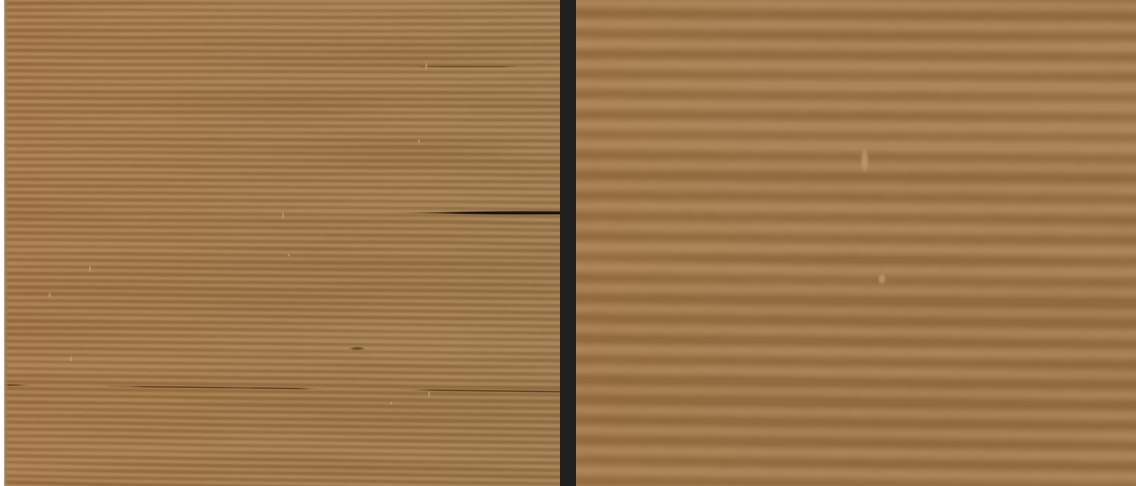
Left, the full canvas; right, a detail of the centre.
This texture is drawn by a Shadertoy shader. Its source:

```glsl
float hash(vec2 p) {
    vec3 q = fract(vec3(p.xyx) * 0.1031);
    q += dot(q, q.yzx + 33.33);
    return fract((q.x + q.y) * q.z);
}

float noise(vec2 p) {
    vec2 i = floor(p), f = fract(p);
    f = f * f * (3.0 - 2.0 * f);
    return mix(mix(hash(i), hash(i + vec2(1, 0)), f.x),
               mix(hash(i + vec2(0, 1)), hash(i + vec2(1, 1)), f.x), f.y);
}

// Soft horizontal line at distance d with the given half width
float lineMask(float d, float halfWidth, float soft) {
    return 1.0 - smoothstep(halfWidth - soft, halfWidth + soft, abs(d));
}

void mainImage(out vec4 fragColor, in vec2 fragCoord) {
    vec2 uv = fragCoord / iResolution.xy;
    vec2 pixel = 1.0 / iResolution.xy;

    // Ridges sag to the right, more strongly near the bottom
    float sag = 0.017 * (1.0 - uv.y) * uv.x;
    float height = uv.y + sag + 0.0015 * (noise(uv * vec2(5, 9)) - 0.5);
    float row = height * 72.0;
    float ridge = 0.5 + 0.5 * cos(6.28318 * row);

    // Broad bands and long streaks change the tone from row to row
    float band = noise(vec2(uv.x * 1.5, height * 24.0)) - 0.5;
    float streak = noise(vec2(uv.x * 4.0 + 20.0, row * 1.3)) - 0.5;
    float grain = noise(uv * vec2(150, 260)) - 0.5;
    float tone = clamp(0.04 + 0.9 * ridge + 0.38 * band + 0.3 * streak + 0.1 * grain, 0.0, 1.0);

    vec3 darkWood = vec3(0.57, 0.42, 0.245);
    vec3 lightWood = vec3(0.675, 0.525, 0.35);
    vec3 color = mix(darkWood, lightWood, tone);
    color += mix(vec3(0.012, -0.004, -0.012), vec3(-0.012, 0.004, 0.008), uv.x);

    // Open split, widening towards the right edge
    float splitWidth = 0.0032 * smoothstep(0.68, 0.92, uv.x);
    float split = lineMask(uv.y - 0.562, splitWidth, pixel.y) * smoothstep(0.68, 0.83, uv.x);
    color = mix(color, vec3(0.11, 0.06, 0.03), split);

    // Broken hairline cracks
    float gaps = smoothstep(0.3, 0.65, noise(vec2(uv.x * 14.0, 3.0)));
    float lower = lineMask(uv.y - 0.208 + 0.014 * uv.x, 0.0016, 0.0016) * gaps;
    float upper = lineMask(uv.y - 0.863, 0.0013, 0.0016)
                * smoothstep(0.5, 0.8, uv.x) * smoothstep(0.93, 0.89, uv.x) * gaps;
    color = mix(color, vec3(0.3, 0.19, 0.09), 0.8 * lower + 0.6 * upper);

    // Small dark knot
    float knot = length((uv - vec2(0.638, 0.283)) / vec2(0.016, 0.0045));
    color = mix(color, vec3(0.34, 0.23, 0.11), 0.75 * (1.0 - smoothstep(0.3, 1.0, knot)));

    // Scattered pale nicks
    for (float i = 0.0; i < 9.0; i++) {
        vec2 center = 0.06 + 0.88 * vec2(hash(vec2(i, 4.7)), hash(vec2(i, 19.3)));
        vec2 size = vec2(0.003, 0.004 + 0.007 * hash(vec2(i, 31.1)));
        float nick = 1.0 - smoothstep(0.3, 1.0, length((uv - center) / size));
        color = mix(color, vec3(0.78, 0.65, 0.46), 0.6 * nick);
    }

    // Dull left rim beside a white margin
    color = mix(color, vec3(0.59, 0.50, 0.35), 0.8 * (1.0 - smoothstep(0.011, 0.015, uv.x)));
    color = mix(vec3(1.0), color, smoothstep(0.0075 - pixel.x, 0.0075 + pixel.x, uv.x));

    fragColor = vec4(color, 1.0);
}
```
